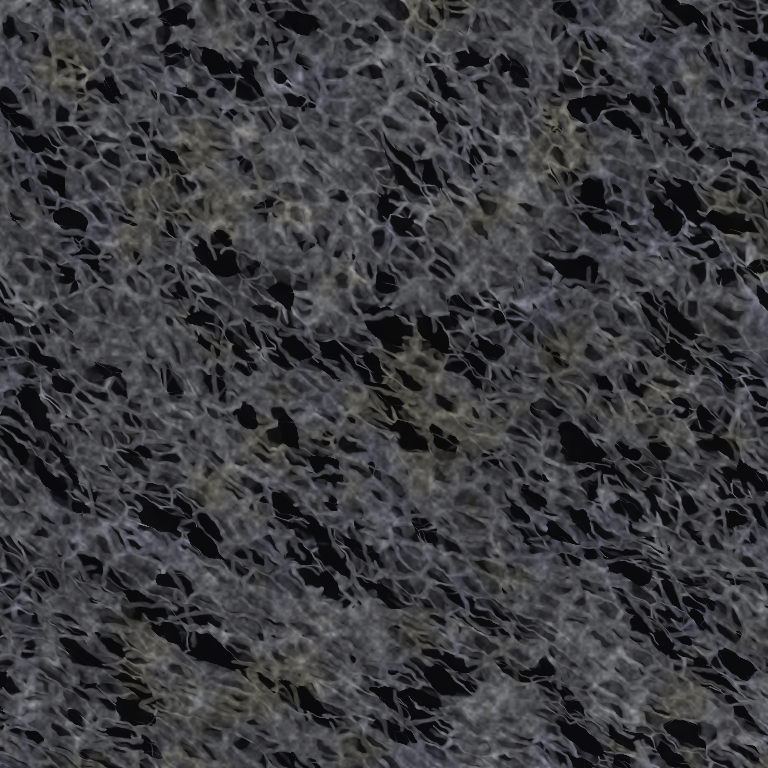
Give the GLSL for this texture, as a three.js fragment shader.

```glsl
// A dense mat of grey lichen fibres over near-black hollows.
// Stacked cellular webs, stretched along a bending diagonal flow and pierced by
// lens-shaped holes, are crossed by loose threads, then given grain and tints.
varying vec2 vUv;

vec2 hash2(vec2 p) {
  vec3 q = fract(vec3(p.xyx) * vec3(0.1031, 0.1030, 0.0973));
  q += dot(q, q.yzx + 33.33);
  return fract((q.xx + q.yz) * q.zy);
}

float noise(vec2 p) {
  vec2 i = floor(p), f = fract(p);
  f = f * f * (3.0 - 2.0 * f);
  float low = mix(hash2(i).x, hash2(i + vec2(1.0, 0.0)).x, f.x);
  float high = mix(hash2(i + vec2(0.0, 1.0)).x, hash2(i + 1.0).x, f.x);
  return mix(low, high, f.y);
}

float fbm(vec2 p) {
  return 0.55 * noise(p) + 0.29 * noise(p * 2.1 + 17.0) + 0.16 * noise(p * 4.3 + 41.0);
}

vec2 wobble(vec2 p) {
  return vec2(noise(p), noise(p + 57.3)) - 0.5;
}

// Slope of the fibres: steep at the top, flatter towards the bottom
float flowSlope(float y) {
  return 0.55 + 0.45 * y;
}

// Coordinates along (x) and across (y) the fibres
vec2 flowCoords(vec2 p) {
  return vec2(p.x - 0.55 * p.y - 0.225 * p.y * p.y,
              p.x + log(flowSlope(p.y)) / 0.45);
}

// Gap between the nearest two cell centres: zero on the web strands
float webGap(vec2 p) {
  vec2 cell = floor(p);
  float nearest = 8.0, second = 8.0;
  for (int y = -1; y <= 1; y++) {
    for (int x = -1; x <= 1; x++) {
      vec2 c = cell + vec2(float(x), float(y));
      float d = length(c + hash2(c) - p);
      second = min(second, max(nearest, d));
      nearest = min(nearest, d);
    }
  }
  return second - nearest;
}

// Distance to curved threads scattered one per cell
float threadDistance(vec2 p, float slope, float seed) {
  vec2 cell = floor(p);
  float best = 8.0;
  for (int y = -1; y <= 1; y++) {
    for (int x = -1; x <= 1; x++) {
      vec2 c = cell + vec2(float(x), float(y));
      vec2 r = hash2(c + seed), shape = hash2(c + seed + 71.0);
      float angle = -atan(slope) + (shape.x - 0.5) * 1.6;
      vec2 dir = vec2(cos(angle), sin(angle));
      vec2 q = p - c - r;
      q = vec2(dot(q, dir), dot(q, vec2(-dir.y, dir.x)));
      q.y += (shape.y - 0.5) * 0.5 * q.x * q.x;
      float past = max(abs(q.x) - 0.25 - 0.4 * r.y, 0.0);
      best = min(best, length(vec2(past, q.y)));
    }
  }
  return best;
}

void main() {
  vec2 p = vUv + 0.02 * wobble(vUv * 12.0) + 0.006 * wobble(vUv * 45.0)
         + 0.0035 * wobble(vUv * 125.0);
  vec2 flow = flowCoords(p);
  float slope = flowSlope(vUv.y);
  float grain = 0.55 * noise(vUv * 120.0) + 0.45 * noise(vUv * 230.0 + 9.0);

  // Where the mat is thick, and the holes that pierce it
  float dense = smoothstep(0.25, 0.7, fbm(flow * vec2(8.0, 14.0) + 30.0));
  float holeGap = webGap(flow * vec2(13.0, 17.0) + 7.0);
  float rim = mix(0.16, 0.75, dense);
  float hole = smoothstep(rim, rim + 0.12, holeGap);

  // Dim depths, then webs that grow finer and paler towards the top
  float light = 0.04 + 0.07 * dense * grain * (1.0 - hole);
  for (int i = 0; i < 4; i++) {
    float layer = float(i);
    float scale = 0.75 + 0.25 * layer;
    float gap = webGap(flow * vec2(12.0, 19.0) * scale + 19.7 * layer + 40.0);
    float patchy = noise(flow * vec2(13.0, 21.0) + 23.0 * layer);
    float width = mix(0.08, 0.28, dense) * (0.5 + patchy) - 0.2 * hole;
    float cover = 1.0 - smoothstep(width - 0.05, width + 0.08, gap);
    float tone = (0.125 + 0.068 * layer) * (0.6 + 0.8 * grain);
    tone *= 1.1 - 0.3 * clamp(gap / (max(width, 0.0) + 0.05), 0.0, 1.0);
    light = mix(light, max(light, tone), cover);
  }

  // Loose threads bridging the hollows
  for (int i = 0; i < 3; i++) {
    float layer = float(i);
    float freq = 8.0 + 2.5 * layer;
    float d = threadDistance(p * freq + 5.3 * layer, slope, 13.0 * layer) / freq;
    float cover = 1.0 - smoothstep(0.0015, 0.0046, d + 0.002 * (grain - 0.5));
    float tone = (0.25 + 0.035 * layer) * (0.65 + 0.7 * grain);
    light = mix(light, max(light, tone), cover * 0.9);
  }

  // Pale crusty clumps and broad shade
  light *= 1.0 + 0.3 * smoothstep(0.52, 0.78, fbm(vUv * 28.0 + 8.0));
  light *= 0.83 + 0.26 * fbm(vUv * 5.0 + 3.0);

  // Cool grey with lilac and olive stains
  vec3 tint = vec3(0.995, 1.0, 1.025);
  float lilac = smoothstep(0.52, 0.8, fbm(vUv * 10.0 + 61.0));
  float olive = smoothstep(0.52, 0.8, fbm(vUv * 11.0 + 93.0));
  tint = mix(tint, vec3(0.99, 0.99, 1.11), lilac);
  tint = mix(tint, vec3(1.01, 1.0, 0.9), olive * (1.0 - lilac));
  gl_FragColor = vec4(light * tint + vec3(0.0, 0.0, 0.006), 1.0);
}
```
